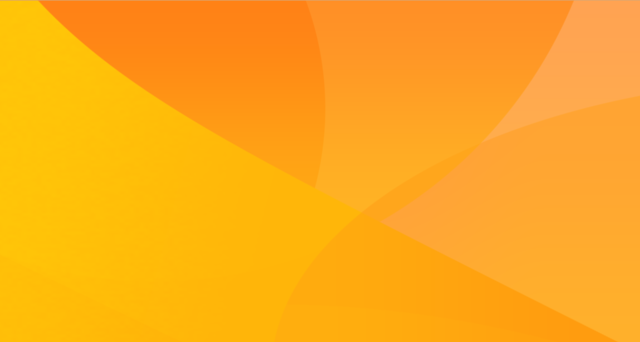
Give the GLSL for this background, as a Shadertoy shader.

```glsl
// Overlapping translucent orange and yellow discs beneath a sweeping curve.

// Antialiased coverage of the inside of a signed distance
float coverage(float dist) {
    float px = 1.0 / iResolution.y;
    return 1.0 - smoothstep(-px, px, dist);
}

float circleDist(vec2 p, vec2 center, float radius) {
    return length(p - center) - radius;
}

float ellipseDist(vec2 p, vec2 center, vec2 radii) {
    vec2 q = (p - center) / radii;
    float k = length(q);
    return k * (k - 1.0) / max(length(q / radii), 1e-4);
}

// Curve that falls steeply at first, then settles into a straight slope
float sweepDist(vec2 p) {
    float decay = 0.231 * exp(-3.8 * p.x);
    float height = 0.903 - 0.5 * p.x + decay;
    float slope = -0.5 - 3.8 * decay;
    return (p.y - height) / sqrt(1.0 + slope * slope);
}

float hash(vec2 p) {
    return fract(sin(dot(p, vec2(127.1, 311.7))) * 43758.5);
}

float valueNoise(vec2 p) {
    vec2 i = floor(p);
    vec2 f = fract(p);
    f = f * f * (3.0 - 2.0 * f);
    vec2 e = vec2(1.0, 0.0);
    return mix(mix(hash(i), hash(i + e.xy), f.x),
               mix(hash(i + e.yx), hash(i + e.xx), f.x), f.y);
}

vec3 ramp(vec3 low, vec3 high, float from, float to, float t) {
    return mix(low, high, smoothstep(from, to, t));
}

void mainImage(out vec4 fragColor, in vec2 fragCoord) {
    // Height is one unit; x is stretched to a fixed width
    float width = 1.871;
    vec2 p = fragCoord / iResolution.xy * vec2(width, 1.0);

    // Shape masks
    float leftDisc = coverage(circleDist(p, vec2(0.049, 0.683), 0.902));
    float wideDisc = coverage(circleDist(p, vec2(0.454, 1.499), 1.322));
    float rightOval = coverage(ellipseDist(p, vec2(2.439, -0.090), vec2(1.646, 0.863)));
    float sweep = coverage(sweepDist(p));

    // Peach corner and the oval rising from the right
    vec3 peach = ramp(vec3(1.0, 0.68, 0.30), vec3(1.0, 0.64, 0.32), 0.5, 1.0, p.y);
    vec3 apricot = ramp(vec3(1.0, 0.69, 0.17), vec3(1.0, 0.645, 0.20), 0.0, 0.65, p.y);
    apricot += vec3(0.0, -0.02, 0.035) * (1.0 - smoothstep(1.1, 1.6, p.x));
    vec3 color = mix(peach, apricot, rightOval);

    // Wide disc, darker where the oval crosses it
    vec3 orange = ramp(vec3(1.0, 0.70, 0.14), vec3(1.0, 0.56, 0.15), 0.35, 1.05, p.y);
    vec3 lens = vec3(1.0, 0.65, 0.11);
    color = mix(color, mix(orange, lens, rightOval), wideDisc);

    // Deep orange disc at the upper left
    vec3 deepOrange = ramp(vec3(1.0, 0.65, 0.08), vec3(1.0, 0.51, 0.085), 0.42, 1.0, p.y);
    color = mix(color, deepOrange, leftDisc);

    // Yellow foreground with faint mottling and a soft lower fold
    float across = p.x - 0.25 * (p.y - 0.5);
    vec3 yellow = ramp(vec3(1.0, 0.765, 0.03), vec3(1.0, 0.708, 0.035), -0.05, 0.9, across);
    yellow.g += 0.012 * (valueNoise(p * vec2(70.0, 110.0)) - 0.5)
              * (1.0 - smoothstep(0.4, 0.8, p.x));
    float fold = coverage(p.y - 0.255 + 0.48 * p.x);
    yellow.g -= 0.012 * fold;
    yellow.g += 0.006 * wideDisc;

    // Oval tint seen through the foreground
    vec3 amber = ramp(vec3(1.0, 0.67, 0.055), vec3(1.0, 0.61, 0.06), 0.9, 1.8, p.x);
    float lowerArc = coverage(p.y - 0.11 + 0.16 * (p.x - 0.8) * (p.x - 0.8));
    amber.g += 0.012 * lowerArc;
    color = mix(color, mix(yellow, amber, rightOval), sweep);

    // Hairline along the top edge
    float hairline = smoothstep(0.996, 0.999, p.y);
    color = mix(color, vec3(0.85, 0.65, 0.45), 0.6 * hairline);

    fragColor = vec4(color, 1.0);
}
```
